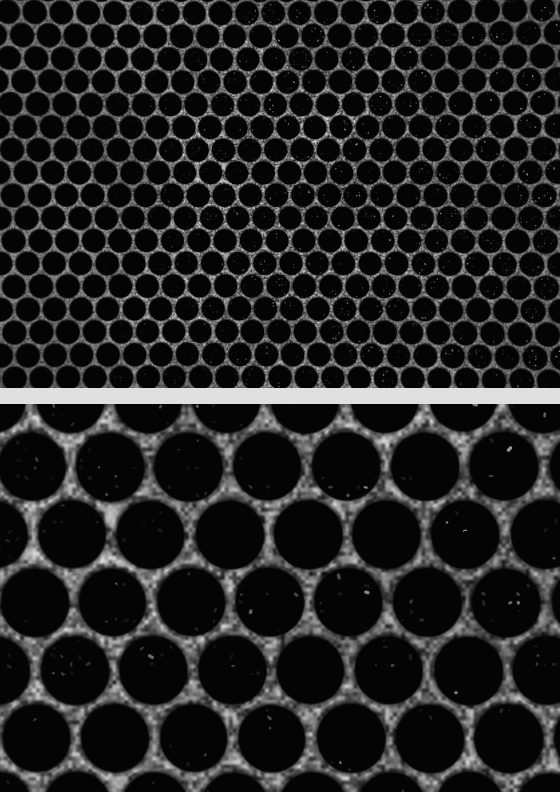
Top, the full canvas; bottom, a detail of the centre.
Write a Shadertoy shader that draws this texture.

```glsl
// Dark perforated metal sheet: round holes on a staggered lattice, slightly
// bowed by the lens. The web between holes is rounded and gritty, the holes
// are near black with a sprinkle of dust; focus is sharpest near the centre.

float hash(vec2 p) {
    vec3 q = fract(p.xyx * vec3(0.1031, 0.1030, 0.0973));
    q += dot(q, q.yzx + 33.33);
    return fract((q.x + q.y) * q.z);
}

float noise(vec2 p) {
    vec2 i = floor(p), f = fract(p);
    f = f * f * (3.0 - 2.0 * f);
    return mix(mix(hash(i), hash(i + vec2(1, 0)), f.x),
               mix(hash(i + vec2(0, 1)), hash(i + vec2(1, 1)), f.x), f.y);
}

// Offset from the nearest hole centre (xy) and distance to its edge (z),
// in units of the hole spacing; negative distance is inside the hole.
vec3 nearestHole(vec2 lattice) {
    vec3 best = vec3(0, 0, 9);
    for (int k = 0; k < 2; k++) {
        float row = floor(lattice.y) + float(k);
        float x = lattice.x - 0.5 * mod(row, 2.0);
        vec2 id = vec2(round(x), row) + 50.0;
        vec2 offset = vec2(x - round(x), (lattice.y - row) * 0.861);
        offset += 0.016 * (vec2(hash(id), hash(id + 7.3)) - 0.5);
        float edge = length(offset) - 0.434 - 0.012 * (hash(id + 19.1) - 0.5);
        if (edge < best.z) best = vec3(offset, edge);
    }
    return best;
}

// Fine slanted flecks, one at most per cell, gathered in loose patches.
float dust(vec2 p, float pixel) {
    vec2 cell = floor(p * 130.0);
    vec2 centre = cell + 0.35 + 0.3 * vec2(hash(cell + 3.1), hash(cell + 8.7));
    vec2 along = normalize(vec2(hash(cell + 2.2), hash(cell + 9.4)) - 0.5 + 0.001);
    vec2 d = p - centre / 130.0;
    float reach = 0.0014 * hash(cell + 15.8);
    d -= along * clamp(dot(d, along), -reach, reach);
    float radius = mix(0.0004, 0.0012, hash(cell + 5.9));
    float present = step(hash(cell), 0.24 * smoothstep(0.3, 0.8, noise(p * 22.0)));
    float glow = hash(cell + 12.4);
    return present * (0.08 + 0.5 * glow * glow * glow)
         * smoothstep(pixel, -0.5 * pixel, length(d) - radius);
}

void mainImage(out vec4 fragColor, in vec2 fragCoord) {
    vec2 p = fragCoord / iResolution.y;
    float pixel = 1.0 / iResolution.y;
    vec2 d = p - vec2(0.494 * iResolution.x / iResolution.y, 0.496);
    float r2 = dot(d, d);

    // Lens bow, slight shear, then lattice units
    vec2 q = d * (1.0 - 0.03 * r2 - 0.01 * d.x);
    q.x += 0.018 * d.y;
    vec3 hole = nearestHole(q / vec2(0.0675, 0.0583));

    // Focus falls off outward, most of all to the left
    float focus = exp(-2.2 * dot(d - vec2(0.1, 0), d - vec2(0.1, 0)));
    float blur = max(mix(0.042, 0.018, focus), 0.55 * pixel / 0.0675);
    float web = smoothstep(-blur, blur, hole.z);

    // Rounded web, lit a little more on the lower rims of the holes
    float shade = mix(0.23, 0.43, smoothstep(0.0, 0.075, hole.z));
    vec2 direction = hole.xy / max(length(hole.xy), 0.001);
    shade += 0.08 * dot(direction, vec2(0.25, -0.95)) * smoothstep(0.12, 0.0, hole.z);

    // Grit at two scales plus broad uneven tone
    float grit = 0.62 * noise(p * 290.0) + 0.38 * noise(p * 150.0 + 40.0) - 0.5;
    shade *= 1.0 + grit * mix(0.7, 1.75, focus);
    shade *= 0.84 + 0.36 * noise(p * 6.0 + 11.0);
    shade *= 1.07 - 0.3 * r2;

    // Black depth with dust, thinning out on the left
    float depth = 0.016 + dust(p, pixel) * smoothstep(-0.65, 0.15, d.x)
                * smoothstep(-0.02, -0.06, hole.z);

    fragColor = vec4(vec3(mix(depth, max(shade, 0.04), web)), 1.0);
}
```
